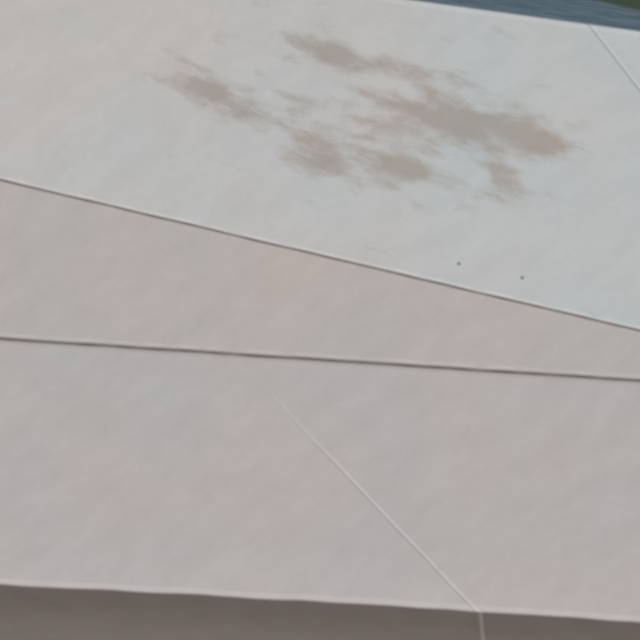
Write a WebGL 1 fragment shader that draws this texture.

```glsl
precision highp float;

uniform vec2 u_resolution;

#define UPPER_TONE vec3(0.725, 0.725, 0.722)
#define BAND_TONE vec3(0.700, 0.675, 0.662)
#define LOWER_TONE vec3(0.697, 0.676, 0.668)
#define STAIN_TONE vec3(0.625, 0.592, 0.565)
#define SEAM_TONE vec3(0.40, 0.36, 0.35)
#define FRONT_TONE vec3(0.405, 0.372, 0.355)
#define WATER_TONE vec3(0.33, 0.39, 0.43)
#define SEAM_WIDTH 0.0022
#define STAIN_AMOUNT 0.85
#define GRAIN_AMOUNT 0.035

vec2 gradientAt(vec2 cell) {
  vec2 h = vec2(dot(cell, vec2(127.1, 311.7)), dot(cell, vec2(269.5, 183.3)));
  return 2.0 * fract(sin(h) * 43758.55) - 1.0;
}

float gradientNoise(vec2 p) {
  vec2 i = floor(p);
  vec2 f = fract(p);
  vec2 w = f * f * f * (f * (f * 6.0 - 15.0) + 10.0);
  float a = dot(gradientAt(i), f);
  float b = dot(gradientAt(i + vec2(1.0, 0.0)), f - vec2(1.0, 0.0));
  float c = dot(gradientAt(i + vec2(0.0, 1.0)), f - vec2(0.0, 1.0));
  float d = dot(gradientAt(i + 1.0), f - 1.0);
  return mix(mix(a, b, w.x), mix(c, d, w.x), w.y);
}

float fbm(vec2 p) {
  float sum = 0.0;
  float amp = 0.5;
  for (int i = 0; i < 5; i++) {
    sum += amp * gradientNoise(p);
    p = mat2(1.6, 1.2, -1.2, 1.6) * p + 7.3;
    amp *= 0.55;
  }
  return sum;
}

// Soft ellipse tilted along the slope of the panel
float patchAt(vec2 p, vec2 center, vec2 radius) {
  vec2 d = p - center;
  d.y += 0.22 * d.x;
  d /= radius;
  return exp(-dot(d, d));
}

float stroke(float d, float width, float soft) {
  return 1.0 - smoothstep(width - soft, width + soft, abs(d));
}

float stainMask(vec2 p) {
  float m = patchAt(p, vec2(0.515, 0.917), vec2(0.065, 0.024));
  m += 0.75 * patchAt(p, vec2(0.305, 0.868), vec2(0.050, 0.035));
  m += 0.85 * patchAt(p, vec2(0.410, 0.826), vec2(0.070, 0.024));
  m += 1.10 * patchAt(p, vec2(0.710, 0.812), vec2(0.120, 0.030));
  m += 0.80 * patchAt(p, vec2(0.840, 0.786), vec2(0.055, 0.032));
  m += 0.95 * patchAt(p, vec2(0.640, 0.740), vec2(0.060, 0.036));
  m += 0.85 * patchAt(p, vec2(0.785, 0.720), vec2(0.038, 0.034));
  m += 0.70 * patchAt(p, vec2(0.510, 0.755), vec2(0.080, 0.038));
  m += 0.55 * patchAt(p, vec2(0.665, 0.882), vec2(0.090, 0.022));
  m += 0.20 * patchAt(p, vec2(0.560, 0.830), vec2(0.300, 0.110));
  float breakup = fbm(vec2(p.x * 13.0, (p.y + 0.3 * p.x) * 30.0));
  return smoothstep(0.22, 1.05, m + 1.5 * breakup);
}

void main() {
  vec2 p = gl_FragCoord.xy / u_resolution;
  float soft = 1.2 / min(u_resolution.x, u_resolution.y) + 0.0005;
  float wobble = 0.003 * gradientNoise(vec2(p.x * 14.0, 2.5));

  // Heights above each dividing edge
  float upper = p.y - (0.719 - 0.236 * p.x) - 0.4 * wobble;
  float lower = p.y - (0.471 - 0.066 * p.x) - 0.4 * wobble;
  float front = p.y - (0.0872 - 0.060 * p.x + 0.012 * p.x * (1.0 - p.x)) - wobble;
  float water = p.y - (1.0 - 0.137 * (p.x - 0.638));

  // Panels
  vec3 top = UPPER_TONE + vec3(-0.010, 0.008, 0.014) * (p.x - 0.35);
  top += vec3(0.008, -0.008, -0.016) * smoothstep(0.75, 1.0, p.y) * (1.0 - p.x);
  top = mix(top, STAIN_TONE, STAIN_AMOUNT * stainMask(p));
  vec3 color = mix(LOWER_TONE, BAND_TONE, smoothstep(-soft, soft, lower));
  color += 0.012 * smoothstep(0.10, 0.0, front) * vec3(1.0, 0.85, 0.8);
  color = mix(color, top, smoothstep(-soft, soft, upper));

  // Mottling and fine diagonal grain
  vec2 grainSpace = vec2(p.x + p.y, p.y - 0.8 * p.x);
  float grain = fbm(grainSpace * vec2(9.0, 22.0)) + 0.5 * fbm(p * 75.0);
  color += GRAIN_AMOUNT * grain;
  color += vec3(0.02, -0.004, -0.01) * gradientNoise(p * 6.0);

  // Seams with broken shadows and pale lips
  float wear = gradientNoise(vec2(p.x * 26.0, 8.1));
  color += 0.06 * stroke(upper - 0.005, 0.002, 0.003) * (0.55 + wear);
  color = mix(color, SEAM_TONE, (0.72 + 0.35 * wear) * stroke(upper, SEAM_WIDTH * 0.75, soft + 0.0008));
  color += 0.05 * stroke(lower - 0.007, 0.002, 0.003) * (0.5 + wear);
  color = mix(color, SEAM_TONE, (0.82 + 0.35 * wear) * stroke(lower, SEAM_WIDTH, soft + 0.001));
  color -= 0.03 * stroke(lower + 0.004, 0.003, 0.003);

  // Diagonal scratch and upper right joint
  float scratch = (p.x - 0.371 - 0.952 * (0.44 - p.y)) * 0.724 + wobble;
  float scratchFade = smoothstep(0.44, 0.22, p.y) * step(0.0, front);
  color += 0.065 * scratchFade * stroke(scratch, 0.0013, soft + 0.0008);
  color -= 0.035 * scratchFade * stroke(scratch + 0.004, 0.0015, 0.002);
  float joint = (p.x - 0.922 - 0.772 * (0.958 - p.y)) * 0.79;
  float jointFade = smoothstep(0.84, 0.86, p.y);
  color -= 0.09 * jointFade * stroke(joint, 0.0012, soft + 0.0008);
  color += 0.03 * jointFade * stroke(joint - 0.004, 0.0015, 0.002);

  // Two small pits
  float pits = min(length(p - vec2(0.717, 0.588)), length(p - vec2(0.816, 0.566)));
  color -= 0.16 * (1.0 - smoothstep(0.001, 0.005, pits));

  // Shaded front face
  vec3 face = FRONT_TONE + 0.05 * smoothstep(-0.01, -0.08, front);
  face += 0.03 * fbm(p * vec2(18.0, 40.0));
  face += 0.09 * stroke(p.x - 0.753 + 0.1 * (p.y - 0.02), 0.003, 0.003);
  color += 0.035 * stroke(front - 0.006, 0.003, 0.004);
  color = mix(face, color, smoothstep(-0.004, 0.003, front));

  // Water and bank beyond the far edge
  vec3 sea = WATER_TONE + 0.13 * fbm(vec2(p.x * 16.0, (p.y + 0.14 * p.x) * 130.0));
  float bank = smoothstep(-0.004, 0.004, p.y - 1.0 + 0.23 * (p.x - 0.93));
  sea = mix(sea, vec3(0.25, 0.29, 0.24), bank);
  color += 0.03 * stroke(water + 0.005, 0.002, 0.004);
  color = mix(color, sea, smoothstep(-soft, soft + 0.002, water));

  gl_FragColor = vec4(clamp(color, 0.0, 1.0), 1.0);
}
```
